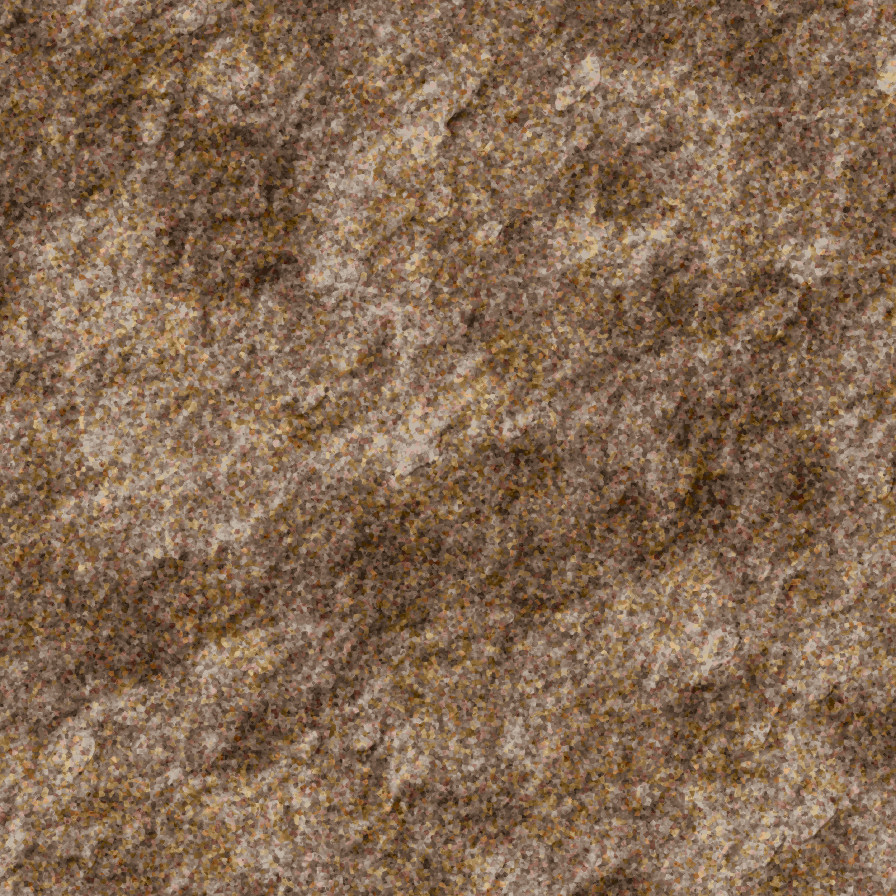
A WebGL 2 fragment shader for this texture:

```glsl
#version 300 es
precision highp float;
// Rough brown sandstone: diagonal lumps, pale raised flakes and fine coloured grains.

uniform vec2 u_resolution;
out vec4 fragColor;

const vec2 LIGHT = vec2(-0.71, 0.71);   // towards the light, upper left
const vec3 DARK  = vec3(0.33, 0.25, 0.19);
const vec3 MID   = vec3(0.50, 0.40, 0.33);
const vec3 PALE  = vec3(0.67, 0.60, 0.54);
const vec3 OCHRE_SHIFT = vec3(0.07, 0.03, -0.09);
const vec3 RUST_SHIFT  = vec3(0.05, -0.03, -0.03);

vec3 hash3(vec2 p) {
    vec3 q = fract(p.xyx * vec3(0.1031, 0.1030, 0.0973));
    q += dot(q, q.yxz + 33.33);
    return fract((q.xxy + q.yzz) * q.zyx);
}

// Cellular noise: three random values per cell, blended at the cell borders.
vec3 cells(vec2 p, float sharpness) {
    vec2 base = floor(p);
    vec3 sum = vec3(0.0);
    float total = 0.0;
    for (int y = -1; y <= 1; y++) {
        for (int x = -1; x <= 1; x++) {
            vec2 cell = base + vec2(x, y);
            vec2 toSite = cell + hash3(cell + 17.0).xy - p;
            float weight = exp(-sharpness * dot(toSite, toSite));
            sum += weight * hash3(cell + 71.0);
            total += weight;
        }
    }
    return sum / total;
}

// Turns the diagonal grain of the rock upright and stretches along it.
vec2 alongGrain(vec2 p, float stretch) {
    return vec2(dot(p, vec2(0.8, -0.6)), dot(p, vec2(0.6, 0.8)) / stretch);
}

// Layered lumps, centred on zero.
float height(vec2 p) {
    vec2 q = alongGrain(p, 1.35);
    q += 0.006 * sin(q.yx * vec2(47.0, 39.0) + 2.0 * sin(q * 23.0));
    float sum = 0.0;
    float amplitude = 0.45;
    float frequency = 10.0;
    for (int i = 0; i < 4; i++) {
        sum += amplitude * (cells(q * frequency + float(i) * 31.0, 8.0).x - 0.5);
        amplitude *= 0.68;
        frequency *= 2.1;
    }
    return sum;
}

// Sparse ragged plates; returns their coverage.
float flakes(vec2 p, float frequency, float density, float raggedness) {
    vec2 q = alongGrain(p, 1.0) * frequency;
    vec2 base = floor(q);
    float cover = 0.0;
    for (int y = -1; y <= 1; y++) {
        for (int x = -1; x <= 1; x++) {
            vec2 cell = base + vec2(x, y);
            vec3 rnd = hash3(cell + frequency);
            vec2 offset = (q - cell - rnd.xy) * vec2(1.8, 1.0);
            float edge = length(offset) + raggedness - mix(0.22, 0.36, rnd.x);
            float present = step(1.0 - density, rnd.z);
            cover = max(cover, present * (1.0 - smoothstep(-0.03, 0.03, edge)));
        }
    }
    return cover;
}

// Light on a plate minus the shadow it casts.
float flakeTone(vec2 p, float frequency, float density, float raggedness) {
    float plate = flakes(p, frequency, density, raggedness);
    float caster = flakes(p + LIGHT * 0.05 / frequency, frequency, density, raggedness);
    return 0.22 * plate - 0.32 * caster * (1.0 - plate);
}

vec3 stoneColor(float tone) {
    float t = clamp(tone, -0.4, 1.25) * 2.0;
    return t < 1.0 ? mix(DARK, MID, t) : mix(MID, PALE, t - 1.0);
}

void main() {
    vec2 p = gl_FragCoord.xy / min(u_resolution.x, u_resolution.y);

    // Relief
    float h = height(p);
    float slope = h - height(p + LIGHT * 0.009);
    float tone = 0.49 + 1.25 * h + 1.4 * slope;
    tone += flakeTone(p, 5.0, 0.16, -0.7 * h);
    tone += flakeTone(p + 3.7, 14.0, 0.14, -0.9 * h);

    // Grains
    vec3 grain = cells(p * 190.0, 14.0);
    vec3 dust = cells(p * 340.0 + 9.0, 12.0);
    tone += 0.72 * (grain.x - 0.5) + 0.40 * (dust.x - 0.5);
    tone -= 0.30 * (1.0 - smoothstep(0.06, 0.20, dust.z));

    // Mineral tints, gathered in loose patches
    float patchiness = cells(p * 16.0 + 5.0, 6.0).y - 0.5;
    float ochre = smoothstep(0.62, 0.86, grain.y + 0.35 * patchiness);
    float rust = smoothstep(0.74, 0.92, grain.z);
    vec3 color = stoneColor(tone) + ochre * OCHRE_SHIFT + rust * RUST_SHIFT;

    fragColor = vec4(clamp(color, 0.0, 1.0), 1.0);
}
```
